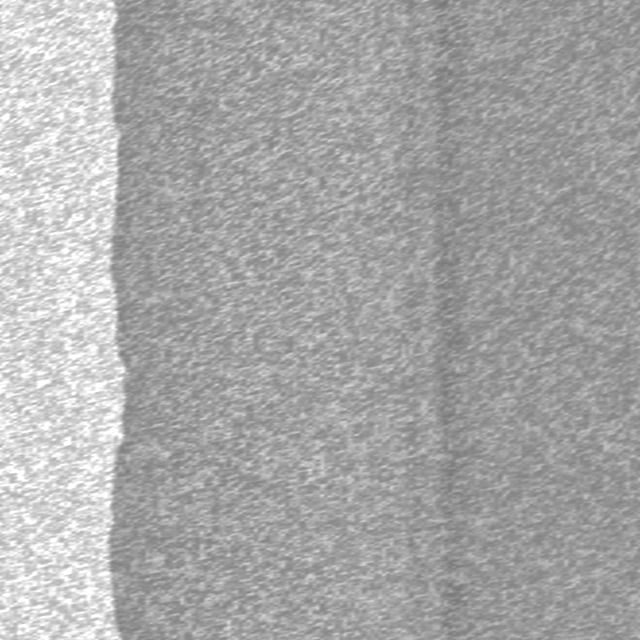
This texture is drawn by a WebGL 2 fragment shader. Its source:

```glsl
#version 300 es
precision highp float;
// Grey grainy sheet: a bright strip with a wavy edge on the left and soft vertical shadow lines on the right.
uniform vec2 u_resolution;
out vec4 fragColor;

// Tones
const float STRIP_TONE = 0.85;
const float STRIP_RIM_GAIN = 0.025;
const float SHEET_TONE = 0.642;
const float RIGHT_TONE = 0.602;
const float EDGE_SHADE = 0.065;

// Strip edge
const float EDGE_X = 0.178;
const float EDGE_SOFTNESS = 0.006;
const float EDGE_ROUGHNESS = 0.007;

// Vertical lines
const float FAINT_LINE_X = 0.645;
const float LIGHT_LINE_X = 0.670;
const float DARK_LINE_X = 0.695;
const float LINE_DRIFT = 0.012;

// Grain
const vec2 COARSE_CELLS = vec2(95.0, 200.0);
const vec2 FINE_CELLS = vec2(165.0, 310.0);
const float TILT_TOP = 0.42;
const float TILT_BOTTOM = 0.22;
const float STRIP_CONTRAST = 0.25;
const float SHEET_CONTRAST = 0.175;
const float RIGHT_CONTRAST = 0.135;
const float SPARKLE = 0.35;
const float MOTTLE = 0.012;

float hash(vec2 p) {
    vec3 q = fract(p.xyx * vec3(0.1031, 0.1030, 0.0973));
    q += dot(q, q.yzx + 33.33);
    return fract((q.x + q.y) * q.z);
}

// Smooth value noise in -1..1
float noise(vec2 p) {
    vec2 cell = floor(p);
    vec2 f = fract(p);
    f = f * f * (3.0 - 2.0 * f);
    float low = mix(hash(cell), hash(cell + vec2(1.0, 0.0)), f.x);
    float high = mix(hash(cell + vec2(0.0, 1.0)), hash(cell + vec2(1.0)), f.x);
    return mix(low, high, f.y) * 2.0 - 1.0;
}

float bump(float x, float width) {
    return exp(-x * x / (width * width));
}

// Horizontal place of the strip edge at height y
float edgeAt(float y) {
    float x = EDGE_X;
    x += 0.017 * bump(y - 0.38, 0.09);
    x += 0.009 * bump(y - 0.74, 0.06);
    x -= 0.005 * bump(y - 0.61, 0.035);
    x -= 0.006 * bump(y - 0.16, 0.06);
    x += 0.008 * bump(y, 0.035);
    float ragged = 0.5 * noise(vec2(y * 38.0, 4.0)) + 0.3 * noise(vec2(y * 110.0, 9.0));
    return x + EDGE_ROUGHNESS * ragged;
}

// Short, slanted fibres with skewed highlights
float grain(vec2 uv) {
    float tilt = mix(TILT_BOTTOM, TILT_TOP, smoothstep(0.0, 1.0, uv.y));
    vec2 slanted = vec2(uv.x, uv.y - tilt * (uv.x - 0.5)) + 3.0;
    vec2 flatter = vec2(uv.x, uv.y - 0.5 * tilt * (uv.x - 0.5)) + 7.0;
    float g = 0.55 * noise(slanted * COARSE_CELLS);
    g += 0.45 * noise(flatter * FINE_CELLS);
    return g + SPARKLE * (g * g - 0.09);
}

// Smooth shading of the sheet right of the strip
float sheetTone(vec2 uv, float edgeDistance) {
    float x = uv.x - LINE_DRIFT * (0.5 - uv.y);
    float tone = mix(SHEET_TONE, RIGHT_TONE, smoothstep(0.56, 0.72, x));
    tone -= EDGE_SHADE * exp(-max(edgeDistance, 0.0) / 0.085);
    tone -= 0.022 * bump(x - FAINT_LINE_X, 0.010);
    tone += 0.016 * bump(x - LIGHT_LINE_X, 0.008);
    float fromDark = x - DARK_LINE_X;
    tone -= 0.050 * bump(fromDark, fromDark < 0.0 ? 0.011 : 0.026);
    return tone;
}

void main() {
    vec2 uv = gl_FragCoord.xy / u_resolution;
    float edgeDistance = uv.x - edgeAt(uv.y);
    float onSheet = smoothstep(-EDGE_SOFTNESS, EDGE_SOFTNESS, edgeDistance);

    // Base tones
    float strip = STRIP_TONE + STRIP_RIM_GAIN * bump(edgeDistance, 0.05);
    float tone = mix(strip, sheetTone(uv, edgeDistance), onSheet);

    // Grain strength follows the surface
    float sheetContrast = mix(SHEET_CONTRAST, RIGHT_CONTRAST, smoothstep(0.5, 0.72, uv.x));
    sheetContrast *= mix(0.75, 1.0, smoothstep(0.0, 0.12, edgeDistance));
    tone += mix(STRIP_CONTRAST, sheetContrast, onSheet) * grain(uv);
    tone += MOTTLE * noise(uv * vec2(22.0, 34.0));

    fragColor = vec4(vec3(clamp(tone, 0.0, 1.0)), 1.0);
}
```
